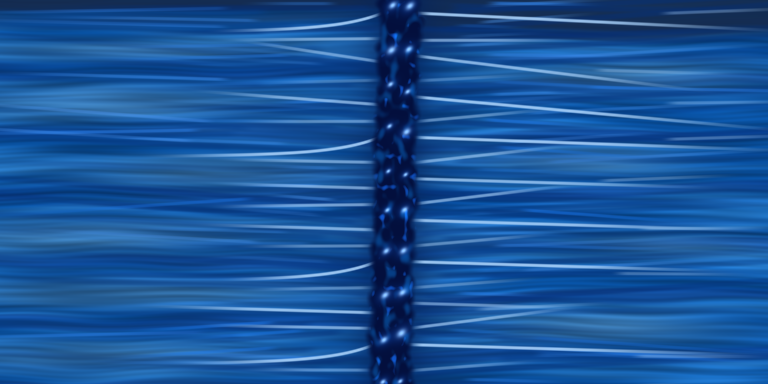
Write a WebGL 2 fragment shader that draws this texture.

```glsl
#version 300 es
precision highp float;
// Glossy blue fibres fanning out to both sides of a dark, beaded vertical seam.
// Stretched gradient noise lays the hazy bed; loops of tapered curves add the
// fibres, and a repeated row of small glints decorates the seam.
uniform vec2 u_resolution;
out vec4 fragColor;

const vec3 NAVY   = vec3(0.01, 0.06, 0.24);
const vec3 DEEP   = vec3(0.02, 0.17, 0.45);
const vec3 SHADOW = vec3(0.08, 0.16, 0.29);
const vec3 BLUE   = vec3(0.03, 0.31, 0.62);
const vec3 SKY    = vec3(0.12, 0.43, 0.73);
const vec3 HAZE   = vec3(0.21, 0.44, 0.65);
const vec3 VIVID  = vec3(0.08, 0.43, 0.88);
const vec3 GLINT  = vec3(0.66, 0.82, 0.98);
const float PITCH = 0.108;   // vertical spacing of stitches

float hash(float n) { return fract(sin(n * 127.1) * 437.585); }

vec2 gradient(vec2 cell) {
  float a = 6.2832 * hash(dot(cell, vec2(1.0, 57.3)));
  return vec2(cos(a), sin(a));
}

// Gradient noise, roughly -0.7 to 0.7
float noise(vec2 p) {
  vec2 i = floor(p), f = fract(p);
  vec2 u = f * f * f * (f * (f * 6.0 - 15.0) + 10.0);
  vec2 e = vec2(1.0, 0.0);
  float low  = mix(dot(gradient(i), f), dot(gradient(i + e), f - e), u.x);
  float high = mix(dot(gradient(i + e.yx), f - e.yx),
                   dot(gradient(i + 1.0), f - 1.0), u.x);
  return mix(low, high, u.y);
}

// Soft elliptical patch
float glow(vec2 p, vec2 centre, vec2 radius) {
  vec2 q = (p - centre) / radius;
  return exp(-dot(q, q));
}

// Tapered curve; q = (distance from seam, height), shape = (height, slope, bend)
float strand(vec2 q, vec3 shape, vec2 span, float width) {
  float curve = shape.x + shape.y * q.x + shape.z * exp(-9.0 * q.x);
  float taper = smoothstep(span.x, span.x + 0.05, q.x)
              * (1.0 - smoothstep(mix(span.x, span.y, 0.4), span.y, q.x));
  float soft = 1.0 / u_resolution.y;
  return taper * (1.0 - smoothstep(width * 0.3, width + soft, abs(q.y - curve)));
}

// Pale openings between the fibres
float openings(vec2 p) {
  float sum = glow(p, vec2(1.52, 0.58), vec2(0.26, 0.040))
    + glow(p, vec2(1.66, 0.80), vec2(0.36, 0.050))
    + glow(p, vec2(1.56, 0.145), vec2(0.32, 0.050))
    + glow(p, vec2(1.72, 0.36), vec2(0.30, 0.035))
    + glow(p, vec2(0.58, 0.55), vec2(0.42, 0.045))
    + glow(p, vec2(0.25, 0.385), vec2(0.55, 0.050))
    + glow(p, vec2(0.30, 0.73), vec2(0.50, 0.055))
    + glow(p, vec2(0.40, 0.87), vec2(0.50, 0.030))
    + glow(p, vec2(0.35, 0.235), vec2(0.55, 0.040))
    + glow(p, vec2(0.30, 0.07), vec2(0.50, 0.040));
  return min(sum, 1.0);
}

// Hazy bed, dark bands and the shaded top
vec3 bed(vec2 p, vec2 q, float side, float open) {
  float fan = q.y + 0.025 * noise(vec2(p.x * 2.5, p.y * 6.0));
  float broad = noise(vec2(p.x * 1.3 + side * 9.0, fan * 13.0));
  float fine = noise(vec2(p.x * 2.2, fan * 42.0 + side * 5.0));
  float hair = noise(vec2(p.x * 3.0, fan * 95.0));
  vec3 col = mix(BLUE, SKY, smoothstep(-0.3, 0.6, broad + 0.6 * fine));
  col = mix(col, HAZE, clamp(open * 0.95 + 0.3 * fine, 0.0, 1.0));
  float phase = side < 0.5 ? (1.0 - fan) / 0.165 - 0.10 : (1.0 - fan + 0.03 * q.x) / 0.14 - 0.70;
  float band = smoothstep(0.55, 1.0, cos(6.2832 * phase) + 0.5 * fine);
  col = mix(col, DEEP, 0.55 * band * (1.0 - 0.6 * open));
  col *= 1.0 + 0.30 * fine + 0.28 * hair;
  float topEdge = mix(0.91, 0.86, side);
  col = mix(col, SHADOW, 0.9 * smoothstep(topEdge, topEdge + 0.09, p.y + 0.05 * fine));
  return mix(col, DEEP * 0.8, 0.7 * exp(-max(q.x - 0.05, 0.0) * 14.0));
}

// Scattered deep and vivid fibres, thinner over the openings
vec3 looseFibres(vec3 col, vec2 q, float side, float open) {
  for (int i = 0; i < 44; i++) {
    float k = float(i) + side * 61.0 + 3.0;
    float a = hash(k), b = hash(k + 0.37), c = hash(k + 0.71);
    vec3 shape = vec3((float(i) + a) / 44.0, (b - 0.5) * 0.16, (c - 0.5) * 0.03);
    float start = 0.03 + 0.45 * c * a;
    float dark = strand(q, shape, vec2(start, start + 0.5 + b), 0.009);
    col = mix(col, mix(DEEP, BLUE, 0.6 * a), 0.48 * dark * (1.0 - 0.65 * open));
    shape.x += 0.011;
    float lit = strand(q, shape, vec2(start + 0.1, start + 0.3 + 0.6 * a), 0.004);
    col = mix(col, mix(VIVID, GLINT, 0.35 * b), (0.15 + 0.5 * c) * lit);
  }
  return col;
}

// Regular pale fibres leaving the seam: hooked on the left, crossing on the right
vec3 brightFibres(vec3 col, vec2 q, float side) {
  for (int i = 0; i < 10; i++) {
    float n = float(i), a = hash(n + side * 23.0 + 5.0), b = hash(n + 8.3);
    float hook = (i % 3 == 0 || i == 8) ? 1.0 : 0.0;
    float top = 1.0 - n * PITCH;
    float rise = 0.03 + 0.12 * exp(-(n - 1.0) * (n - 1.0));
    float fall = -0.03 - 0.10 * exp(-(n - 1.3) * (n - 1.3));
    vec3 first = side < 0.5
      ? vec3(top - mix(0.06, 0.077, hook), mix(rise, -0.01, hook), 0.065 * hook)
      : vec3(top - 0.032, fall, 0.0);
    vec3 second = side < 0.5
      ? vec3(top - 0.10, 0.05 * (a - 0.5), 0.0)
      : vec3(top - 0.105, (0.03 + 0.10 * b) * min(n, 1.0), 0.0);
    float reach = side < 0.5 ? 0.42 + 0.3 * a : 0.5 + 0.6 * a;
    float power = 0.55 + 0.35 * max(hook, a);
    col = mix(col, GLINT, power * strand(q, first, vec2(0.035, reach), 0.004));
    col = mix(col, GLINT, (0.2 + 0.5 * b) * strand(q, second, vec2(0.04, 0.32 + 0.2 * b), 0.004));
    vec3 sheen = vec3(top - 0.06, 0.10 * (b - 0.5), 0.0);
    float start = 0.2 + 0.5 * a;
    col = mix(col, GLINT, 0.35 * side * strand(q, sheen, vec2(start, start + 0.4), 0.004));
  }
  return col;
}

// Dark twisted seam with paired beads and speckles
vec3 seam(vec3 col, float x, float y) {
  float edge = 0.053 + 0.018 * noise(vec2(x * 8.0, y * 34.0));
  float grain = noise(vec2(x * 38.0, y * 26.0));
  vec3 body = mix(NAVY, BLUE, 0.75 * smoothstep(0.0, 0.55, grain));
  body += VIVID * 0.6 * smoothstep(0.25, 0.6, noise(vec2(x * 50.0 + 7.0, y * 38.0)));
  float v = (1.0 - y) / PITCH - 0.12, row = floor(v + 0.5);
  for (int i = 0; i < 2; i++) {
    float k = row * 2.0 + float(i) + 40.0;
    vec2 centre = vec2(-0.019 + 0.045 * float(i), 0.022 * (hash(k) - 0.5));
    vec2 d = vec2(x, (v - row) * PITCH) - centre;
    d.x += 0.4 * d.y;
    float size = 0.005 + 0.005 * hash(k + 0.4);
    body = mix(body, GLINT, 0.85 * exp(-dot(d, d) / (size * size)));
    body += VIVID * 0.25 * exp(-dot(d, d) / (size * size * 6.0));
  }
  return mix(col, body, 1.0 - smoothstep(edge - 0.012, edge + 0.012, abs(x)));
}

void main() {
  vec2 p = gl_FragCoord.xy / u_resolution * vec2(2.0, 1.0);
  float x = p.x - mix(1.016, 1.042, p.y);
  float side = step(0.0, x);
  vec2 q = vec2(abs(x), p.y);
  float open = openings(p);
  vec3 col = bed(p, q, side, open);
  col = looseFibres(col, q, side, open);
  col = brightFibres(col, q, side);
  col = seam(col, x, p.y);
  fragColor = vec4(clamp(col, 0.0, 1.0), 1.0);
}
```
